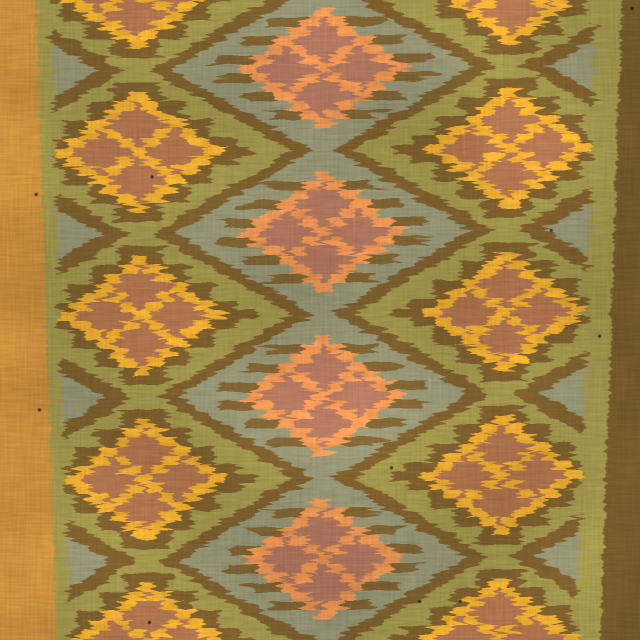
This pattern is drawn by a Shadertoy shader. Its source:

```glsl
// Ikat cloth: a central chain of diamonds, flanked by half-dropped diamonds,
// with zigzag bands between them and a plain selvedge on either side.
// Stepped distance bands are shifted thread by thread to feather the dye.
#define PERIOD 0.2556      // vertical repeat
#define PHASE 0.1265       // height of the lowest central diamond
#define AXIS 0.505         // x of the central column
#define SIDE 0.284         // distance from axis to the side columns
#define ROW 0.0145         // height of one stepped row
#define STEPS 6.0          // rows from a diamond's middle to its tip
#define HALF_WIDTH 0.114   // half width of a diamond
#define BLOCK 0.0135       // half width of a lattice block
#define FEATHER 0.015      // sideways bleed of the dye
#define SOFT 0.0022        // softness of colour edges
#define WEAVE 0.075        // strength of the thread texture
#define WEAR 0.11          // strength of the broad fading

const vec3 BROWN = vec3(0.485, 0.370, 0.180);
const vec3 GREEN = vec3(0.620, 0.575, 0.295);
const vec3 TEAL = vec3(0.575, 0.570, 0.445);
const vec3 MAUVE = vec3(0.680, 0.455, 0.365);
const vec3 RUST = vec3(0.680, 0.450, 0.305);
const vec3 CORAL = vec3(0.925, 0.580, 0.320);
const vec3 YELLOW = vec3(0.930, 0.680, 0.190);
const vec3 OCHRE = vec3(0.785, 0.555, 0.240);

vec2 hash2(vec2 p) {
    vec3 q = fract(p.xyx * vec3(0.1031, 0.1030, 0.0973));
    q += dot(q, q.yzx + 33.33);
    return fract((q.xx + q.yz) * q.zy);
}

float corner(vec2 cell, vec2 offset) {
    return dot(hash2(cell) * 2.0 - 1.0, offset);
}

// Gradient noise, roughly -0.7 to 0.7
float noise(vec2 p) {
    vec2 i = floor(p), f = fract(p);
    vec2 w = f * f * f * (f * (f * 6.0 - 15.0) + 10.0);
    vec2 e = vec2(1.0, 0.0);
    return 1.4 * mix(mix(corner(i, f), corner(i + e, f - e), w.x),
                     mix(corner(i + e.yx, f - e.yx), corner(i + 1.0, f - 1.0), w.x), w.y);
}

float inside(float d) { return smoothstep(SOFT, -SOFT, d); }

// Signed height from the nearest repeat centre
float repeatY(float y) { return (fract(y / PERIOD + 0.5) - 0.5) * PERIOD; }

float stepRow(float y) { return abs(floor(y / ROW + 0.5)); }

// Half width of the stepped diamond in row j
float reach(float j) { return HALF_WIDTH * (1.0 - j / STEPS); }

// Filled diamond with a blocky outline and an inner cross
vec3 diamond(vec3 col, float x, float j, vec3 fill, vec3 line, float vary) {
    float present = step(j, STEPS + 0.5);
    float outline = abs(x - reach(j));
    float cross4 = abs(x - HALF_WIDTH * j / STEPS) + 0.002;
    cross4 += step(STEPS * 0.5 + 0.5, j);
    col = mix(col, fill, present * inside(x - reach(j)));
    float block = inside(min(outline, cross4) - BLOCK * (1.0 + 0.55 * vary));
    return mix(col, line * (1.0 + 0.09 * vary), present * block * 0.94);
}

vec3 cloth(vec2 p) {
    // Hand-loomed drift: the width narrows downward and rows tilt slightly
    float x = (p.x - AXIS) / (1.0 + 0.075 * (p.y - 0.5));
    float y = p.y - PHASE - 0.011 * x + 0.003 * noise(p * vec2(38.0, 22.0));
    float bleed = FEATHER * (noise(vec2(p.x * 9.0, p.y * 230.0))
                + 0.65 * noise(vec2(p.x * 13.0 + 7.0, p.y * 95.0)));
    float vary = noise(p * vec2(24.0, 75.0));
    float u = abs(x + bleed);
    float yc = repeatY(y), ys = repeatY(y + 0.5 * PERIOD);
    float v = abs(yc) / (0.5 * PERIOD);
    float jc = stepRow(yc), js = stepRow(ys);

    // Zigzag bands and the half diamonds at the edges
    float zig = u - 0.016 - 0.213 * (1.0 - v);
    float edge = 0.300 + 0.215 * v - u;
    vec3 col = mix(GREEN, BROWN, max(inside(zig - 0.034), inside(edge)));
    col = mix(col, TEAL, max(inside(zig), inside(edge + 0.042)));

    // Brown streaks around the central diamond
    float streak = mod(jc, 2.0) * step(jc, STEPS);
    float streakEnd = reach(jc) + 0.065 + 0.025 * vary;
    col = mix(col, BROWN, 0.92 * streak * inside(max(u - streakEnd, zig)));

    // Stepped brown halo around the side diamonds
    float sx = abs(u - SIDE);
    float jh = 2.0 * floor(js * 0.5 + 0.25);
    float halo = reach(jh) + 0.036 + 0.026 * step(js, 0.5);
    col = mix(col, BROWN, step(js, STEPS + 1.5) * inside(sx - halo));

    // Green margins, then the diamonds
    col = mix(col, GREEN, inside(0.411 - u));
    col = diamond(col, u, jc, MAUVE, CORAL, vary);
    col = diamond(col, sx, js, RUST, YELLOW, vary);

    // Plain selvedges with gentle cross bands
    float band = 1.0 + 0.08 * noise(vec2(p.x * 3.0, p.y * 12.0));
    float rim = x + bleed * 0.35;
    col = mix(col, OCHRE * band, inside(rim + 0.433));
    col = mix(col, BROWN * 0.94 * band, inside(0.450 - rim));

    // Weave, fading and rare dark flecks
    float weft = noise(vec2(p.x * 24.0, p.y * 310.0));
    float warp = noise(vec2(p.x * 290.0, p.y * 16.0));
    col *= 1.0 + WEAVE * (weft + 0.7 * warp) + WEAR * noise(p * 4.5 + 3.0);
    vec2 cell = floor(p * 24.0);
    vec2 spot = fract(p * 24.0) - 0.25 - 0.5 * hash2(cell + 51.0);
    float fleck = step(0.985, hash2(cell + 17.0).x) * smoothstep(0.09, 0.03, length(spot));
    return col * (1.0 - 0.6 * fleck);
}

void mainImage(out vec4 fragColor, in vec2 fragCoord) {
    vec3 sum = vec3(0.0);
    for (int k = 0; k < 4; k++) {
        vec2 jitter = vec2(k & 1, k >> 1) * 0.5 - 0.25;
        sum += cloth((fragCoord + jitter) / iResolution.xy);
    }
    fragColor = vec4(sum * 0.25, 1.0);
}
```
